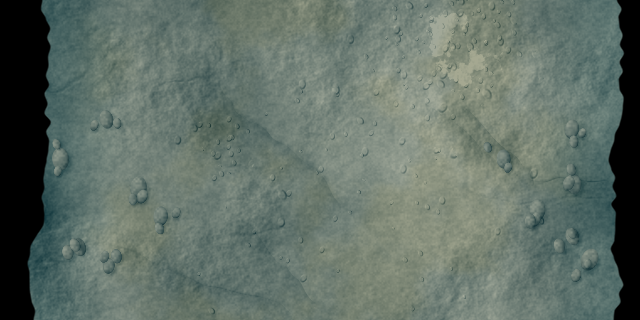
This texture is drawn by a WebGL 1 fragment shader. Its source:

```glsl
precision highp float;
// A weathered slab of grey-green seabed with creases, pebbles and boulders, torn at both sides.
uniform vec2 u_resolution;

float hash(vec2 p) {
  vec3 q = fract(p.xyx * 0.1031);
  q += dot(q, q.yzx + 33.33);
  return fract((q.x + q.y) * q.z);
}

vec2 hash2(vec2 p) {
  return vec2(hash(p), hash(p + 71.7));
}

float noise(vec2 p) {
  vec2 i = floor(p), f = fract(p);
  f = f * f * (3.0 - 2.0 * f);
  return mix(mix(hash(i), hash(i + vec2(1, 0)), f.x),
             mix(hash(i + vec2(0, 1)), hash(i + vec2(1, 1)), f.x), f.y);
}

mat2 turn(float a) {
  return mat2(cos(a), sin(a), -sin(a), cos(a));
}

float fbm(vec2 p) {
  float sum = 0.0, amp = 0.5;
  for (int i = 0; i < 6; i++) {
    sum += amp * noise(p);
    p = turn(0.6) * p * 2.03 + 17.3;
    amp *= 0.5;
  }
  return sum;
}

// Groove along a segment: steep on one side, gentle on the other, fading at its ends
float groove(vec2 p, vec2 a, vec2 b, float width) {
  vec2 ab = b - a;
  float along = dot(p - a, ab) / dot(ab, ab);
  float across = dot(p - a, vec2(-ab.y, ab.x)) / length(ab);
  float fade = smoothstep(-0.05, 0.25, along) * smoothstep(1.08, 0.75, along);
  float wall = across > 0.0 ? width * 0.6 : width * 2.6;
  return fade * exp(-abs(across) / wall);
}

float creases(vec2 p) {
  p += 0.1 * (vec2(noise(p * 6.0), noise(p * 6.0 + 40.0)) - 0.5);
  p += 0.025 * (vec2(noise(p * 20.0), noise(p * 20.0 + 9.0)) - 0.5);
  float g = groove(p, vec2(0.66, 0.76), vec2(1.13, 0.32), 0.018);
  g += 0.8 * groove(p, vec2(0.36, 0.24), vec2(0.92, 0.02), 0.013);
  g += 0.7 * groove(p, vec2(0.74, 0.32), vec2(1.12, 0.0), 0.013);
  g += 0.8 * groove(p, vec2(1.34, 0.72), vec2(1.56, 0.48), 0.012);
  g += groove(p, vec2(1.42, 0.70), vec2(1.70, 0.42), 0.013);
  return g + 0.8 * groove(p, vec2(1.58, 0.47), vec2(1.95, 0.42), 0.011);
}

// Sparse thin wrinkles: level lines of stretched noise, kept in patches
float wrinkles(vec2 p) {
  vec2 bend = 0.07 * vec2(fbm(p * 8.0), fbm(p * 8.0 + 15.0));
  vec2 q = turn(0.65) * (p + bend);
  float diagonal = smoothstep(0.1, 0.0, abs(noise(q * vec2(3.5, 9.0)) - 0.5));
  float level = smoothstep(0.1, 0.0, abs(noise((p + bend) * vec2(5.0, 11.0) + 60.0) - 0.5));
  return diagonal * smoothstep(0.4, 0.7, noise(p * 4.0 + 20.0))
       + level * smoothstep(0.45, 0.75, noise(p * 4.0 + 83.0));
}

float height(vec2 p) {
  float rough = mix(0.35, 0.9, smoothstep(0.3, 0.7, noise(p * 5.0 + 11.0)));
  return rough * (fbm(p * 5.0) - 0.49) - 0.017 * wrinkles(p) - 0.05 * creases(p);
}

// Half-sunk pebbles: a lit and a shaded rim, clustered in a few places
float pebbles(vec2 p) {
  float density = 0.85 * smoothstep(0.36, 0.05, length((p - vec2(1.43, 0.86)) * vec2(1.0, 1.2)))
                + 0.6 * smoothstep(0.15, 0.03, distance(p, vec2(0.71, 0.56)))
                + 0.17 * smoothstep(0.55, 0.2, distance(p, vec2(1.15, 0.38)));
  float shade = 0.0;
  for (int k = 0; k < 3; k++) {
    float layer = float(k), cell = 0.036 + 0.016 * layer;
    vec2 g = turn(0.4 + layer) * p / cell + 50.0, id = floor(g);
    vec2 q = turn(-0.4 - layer) * (fract(g) - 0.5 - 0.3 * (hash2(id) - 0.5));
    q = turn(1.6 * hash(id + 5.0) - 0.8) * q * vec2(1.35, 1.0);
    q /= mix(0.14, 0.28, hash(id + 3.0));
    float d = length(q), rim = smoothstep(0.42, 0.0, abs(d - 0.85));
    float here = step(hash(id + 13.0 * layer), density * 0.65);
    shade += here * (rim * (0.5 * dot(q, vec2(-0.75, 0.5)) - 0.16) + 0.06 * smoothstep(1.0, 0.5, d));
  }
  return shade;
}

void main() {
  vec2 p = gl_FragCoord.xy / u_resolution.y;

  // Torn sides
  float tear = 0.03 * noise(vec2(p.y * 8.0, 3.0)) + 0.022 * noise(vec2(p.y * 34.0, 7.0));
  float left = 0.115 - 0.045 * smoothstep(0.32, 0.2, p.y) + tear;
  float tear2 = 0.03 * noise(vec2(p.y * 9.0, 31.0)) + 0.02 * noise(vec2(p.y * 36.0, 23.0));
  float right = 1.968 - 0.03 * smoothstep(0.6, 0.48, p.y) + 0.02 * smoothstep(0.2, 0.1, p.y) - tear2;
  float inside = min(p.x - left, right - p.x);
  float border = smoothstep(0.3, 0.0, inside);

  // Ground tone: broad stains, central glow, relief and grain
  vec2 glow = p - vec2(1.15, 0.66);
  float tone = 0.6 + 0.95 * (fbm(p * 3.0 + 4.0) - 0.49) + 0.22 * exp(-4.0 * dot(glow, glow));
  tone -= 0.36 * border + 0.16 * smoothstep(0.75, 1.0, p.y) * smoothstep(1.3, 0.9, p.x);
  float slope = height(p) - height(p + vec2(-0.0045, 0.002));
  tone += 9.0 * slope - 0.24 * creases(p) - 0.05 * wrinkles(p);
  tone += 0.15 * (noise(p * vec2(70.0, 110.0)) - 0.5) + 0.14 * (noise(p * 190.0) - 0.5);
  float pale = smoothstep(0.52, 0.58, fbm(p * 16.0) + 0.19 - 2.6 * distance(p, vec2(1.42, 0.86)));
  tone += 0.35 * pale + pebbles(p);

  // Boulders in groups of up to three near both sides
  float stony = 0.0;
  for (int i = 0; i < 12; i++) {
    float n = float(i), side = mod(n, 2.0);
    vec2 spot = hash2(vec2(n * 3.7 + 2.0, 19.0));
    vec2 group = vec2(mix(0.18, 1.5, side) + 0.35 * spot.x, 0.12 + 0.09 * floor(n / 2.0) + 0.07 * spot.y);
    for (int j = 0; j < 3; j++) {
      vec2 id = vec2(n, float(j) + 60.0);
      float size = (j == 0 ? 0.03 : 0.019) * mix(0.7, 1.1, hash(id));
      vec2 c = group + (j == 0 ? vec2(0.0) : 0.1 * (hash2(id + 8.0) - 0.5));
      vec2 q = turn(0.9 * (hash(id + 4.0) - 0.5)) * (p - c) / size * vec2(1.2, 0.88);
      float d = length(q), body = smoothstep(1.06, 0.94, d);
      tone -= 0.3 * smoothstep(1.35, 0.6, length(q - vec2(0.4, -0.3)));
      float lit = 0.62 + 0.6 * dot(q, vec2(-0.6, 0.45)) - 0.35 * d * d * d * d + 0.35 * (noise(p * 150.0) - 0.5);
      tone = mix(tone, lit, body);
      stony = max(stony, body);
    }
  }

  // Teal shadows to pale sage, with faint ochre stains and bluer sides
  vec3 color = mix(vec3(0.20, 0.30, 0.30), vec3(0.56, 0.60, 0.55), clamp(tone, -0.25, 1.2));
  float ochre = smoothstep(0.48, 0.7, fbm(p * 4.0 + 30.0)) * (1.0 - border);
  color += (1.0 - stony) * (ochre * vec3(0.015, 0.0, -0.03) + border * vec3(-0.03, 0.0, 0.01));
  color *= smoothstep(-0.003, 0.004, inside);
  gl_FragColor = vec4(color, 1.0);
}
```
